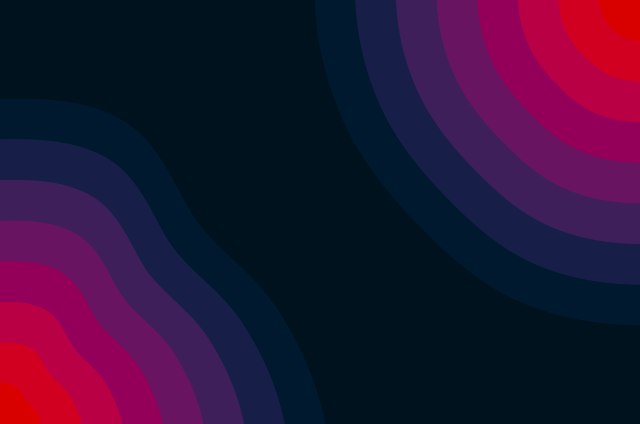
This background is drawn by a Shadertoy shader. Its source:

```glsl
#define RING_COUNT 8
#define RING_WIDTH 0.0959
#define EDGE_SOFTNESS 0.6
#define NIGHT vec3(0.0, 0.07, 0.118)

const float HALF_PI = 1.5707963;

// Ring colours, from the corner outwards
const vec3 RING_COLORS[RING_COUNT] = vec3[RING_COUNT](
    vec3(0.850, 0.000, 0.000),
    vec3(0.820, 0.000, 0.125),
    vec3(0.725, 0.000, 0.267),
    vec3(0.580, 0.000, 0.350),
    vec3(0.410, 0.080, 0.380),
    vec3(0.245, 0.122, 0.350),
    vec3(0.090, 0.122, 0.285),
    vec3(0.000, 0.098, 0.180)
);

// Relative radius of each blob at five even angles over a quarter turn
const float LOWER_KNOTS[5] = float[5](1.0, 0.923, 0.867, 1.005, 1.0);
const float UPPER_KNOTS[5] = float[5](1.0, 0.985, 0.971, 0.998, 1.0);

// Knot value, extended in a straight line past both ends
float knotAt(float knots[5], int i) {
    if (i < 0) return 2.0 * knots[0] - knots[1];
    if (i > 4) return 2.0 * knots[4] - knots[3];
    return knots[i];
}

// Catmull-Rom outline as a function of angle
float outline(float knots[5], float angle) {
    float s = clamp(angle / HALF_PI, 0.0, 1.0) * 4.0;
    int i = min(int(s), 3);
    float t = s - float(i);
    float a = knotAt(knots, i - 1);
    float b = knotAt(knots, i);
    float c = knotAt(knots, i + 1);
    float d = knotAt(knots, i + 2);
    return b + 0.5 * t * (c - a + t * (2.0 * a - 5.0 * b + 4.0 * c - d
             + t * (3.0 * (b - c) + d - a)));
}

// Distance from a corner, counted in rings
float ringDistance(vec2 offset, float knots[5]) {
    float angle = atan(offset.y, offset.x);
    return length(offset) / (outline(knots, angle) * RING_WIDTH);
}

void mainImage(out vec4 fragColor, in vec2 fragCoord) {
    vec2 p = fragCoord / iResolution.y;
    vec2 farCorner = iResolution.xy / iResolution.y;

    // Nearest of the two corner blobs
    float rings = min(ringDistance(p, LOWER_KNOTS),
                      ringDistance(farCorner - p, UPPER_KNOTS));

    // Paint the rings from the outside in
    float soft = EDGE_SOFTNESS / (iResolution.y * RING_WIDTH);
    vec3 color = NIGHT;
    for (int i = RING_COUNT - 1; i >= 0; i--) {
        float edge = float(i + 1);
        float inside = 1.0 - smoothstep(edge - soft, edge + soft, rings);
        color = mix(color, RING_COLORS[i], inside);
    }
    fragColor = vec4(color, 1.0);
}
```
